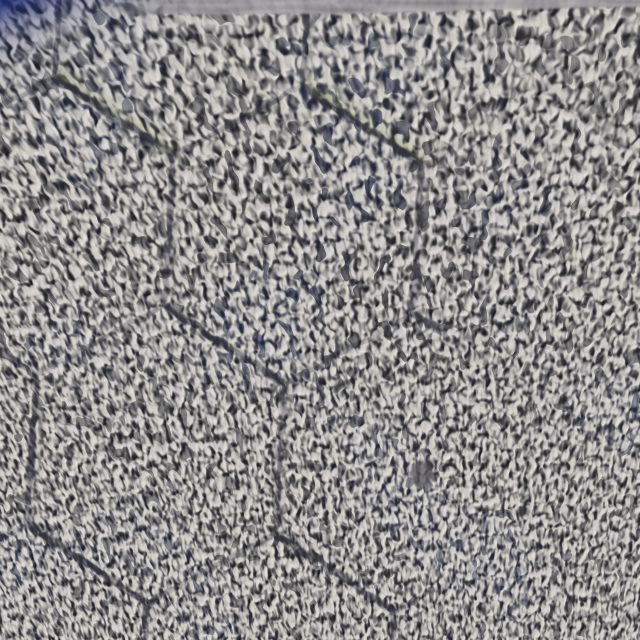
Give the GLSL for this texture, as a WebGL 1 fragment shader.

```glsl
precision highp float;
// Weathered hexagonal paving: a slightly skewed hex grid with uneven, partly
// filled joints over coarse grit. Layered gradient noise makes the grit; moss,
// a blue shaded corner and a smeared top strip add the wear.
uniform vec2 u_resolution;

const vec3 STONE = vec3(0.79, 0.78, 0.76);
const vec3 SHADOW = vec3(0.20, 0.20, 0.22);
const vec3 BLUE_SHADOW = vec3(0.19, 0.21, 0.32);
const vec3 JOINT = vec3(0.19, 0.19, 0.23);
const vec3 MOSS = vec3(0.50, 0.52, 0.38);
const vec3 NAVY = vec3(0.10, 0.14, 0.40);
const vec3 STRIP = vec3(0.62, 0.61, 0.62);
const vec2 HEX = vec2(1.0, 1.7320508);
const float HEX_WIDTH = 0.388;

float hash(vec2 p) {
  vec3 q = fract(vec3(p.xyx) * 0.1031);
  q += dot(q, q.yzx + 33.33);
  return fract((q.x + q.y) * q.z);
}

float cornerSlope(vec2 cell, vec2 corner, vec2 f) {
  float angle = 6.2831853 * hash(cell + corner);
  return dot(vec2(cos(angle), sin(angle)), f - corner);
}

float gradientNoise(vec2 p) {
  vec2 cell = floor(p), f = fract(p);
  vec2 w = f * f * f * (f * (f * 6.0 - 15.0) + 10.0);
  vec2 e = vec2(1.0, 0.0);
  float low = mix(cornerSlope(cell, e.yy, f), cornerSlope(cell, e.xy, f), w.x);
  float high = mix(cornerSlope(cell, e.yx, f), cornerSlope(cell, e.xx, f), w.x);
  return mix(low, high, w.y);
}

// Straightens the skewed paving, one unit per hexagon width
vec2 pavingSpace(vec2 p) {
  vec2 d = p - vec2(0.458, 0.633);
  return vec2(d.x - 0.06 * d.y, 0.96 * (d.y + 0.035 * d.x)) / HEX_WIDTH;
}

// Offset from the centre of the nearest hexagon
vec2 hexLocal(vec2 q) {
  vec2 a = mod(q + 0.5 * HEX, HEX) - 0.5 * HEX;
  vec2 b = mod(q, HEX) - 0.5 * HEX;
  return dot(a, a) < dot(b, b) ? a : b;
}

// Flakes lean differently across the width and lengthen toward the top
vec2 gritSpace(vec2 p) {
  float lean = mix(0.45, -0.15, p.x);
  vec2 g = vec2(98.0 * (p.x + lean * (p.y - 0.5)), 72.0 * p.y - 10.0 * p.y * p.y * p.y);
  vec2 warp = vec2(gradientNoise(p * 61.0), gradientNoise(p * 61.0 + 71.0));
  return g + 0.4 * warp + 40.0;
}

float grit(vec2 g) {
  return gradientNoise(g) + 0.6 * gradientNoise(g * 1.73 + 47.0);
}

float line(float distance, float width) {
  return 1.0 - smoothstep(0.3 * width, width, distance);
}

void main() {
  vec2 p = gl_FragCoord.xy / u_resolution;
  vec2 g = gritSpace(p);
  float broad = gradientNoise(p * 4.0 + 13.0);

  // Stone flakes, deep pits and lit flake edges
  float grain = grit(g);
  float tone = smoothstep(-0.56, 0.36, grain + 0.04);
  float centre = 1.0 - smoothstep(0.05, 0.35, length(p - vec2(0.55, 0.64)));
  float pit = smoothstep(0.22, 0.34, gradientNoise(g * 0.6 + 90.0) + 0.05 * centre);
  tone *= 1.0 - pit * (0.5 + 0.25 * centre);
  float blueness = smoothstep(0.0, 0.5, broad + 0.3 * centre) * (0.4 + 0.6 * pit);
  vec3 color = mix(mix(SHADOW, BLUE_SHADOW, blueness), STONE, tone);
  float relief = grain - grit(g + vec2(0.3, -0.25));
  color += 0.11 * clamp(relief, -0.8, 0.9);

  // Joints: distances to the vertical, falling and rising sides
  vec2 wobble = 0.016 * vec2(gradientNoise(p * 41.0), gradientNoise(p * 41.0 + 9.0));
  vec2 local = hexLocal(pavingSpace(p) + wobble);
  vec3 along = vec3(local.x, dot(local, vec2(0.5, 0.8660254)), dot(local, vec2(-0.5, 0.8660254)));
  vec3 side = 0.5 - abs(along);
  float kept = mix(1.0, 0.14, smoothstep(0.62, 0.74, p.x));
  kept *= 0.65 + 0.35 * smoothstep(-0.3, 0.2, gradientNoise(p * 13.0 + 5.0));
  float joint = max(0.78 * line(side.x, 0.018), 0.95 * line(side.y, 0.020));
  joint = max(joint, 0.45 * line(side.z, 0.016));
  joint *= 1.0 - 0.3 * smoothstep(0.0, 0.4, grain);

  // Worn light rim right of upright joints, moss above falling joints
  float rim = line(abs(side.x - 0.026), 0.016) * step(along.x, 0.0);
  color = mix(color, vec3(0.69, 0.68, 0.66), 0.35 * rim * kept);
  float moss = exp(-side.y / 0.035) * step(along.y, 0.0) * smoothstep(0.68, 0.78, p.y);
  color = mix(color, MOSS * (0.7 + 0.5 * tone), 0.75 * moss * kept);
  color = mix(color, JOINT, joint * kept);

  // A single smooth grey pebble
  float pebble = 1.0 - smoothstep(0.013, 0.021, length((p - vec2(0.659, 0.26)) * vec2(1.0, 0.85)));
  color = mix(color, vec3(0.36, 0.35, 0.37) + 0.08 * grain, 0.8 * pebble);

  // Smeared strip along the top, then the blue shaded corner
  float edge = 0.977 + 0.012 * smoothstep(0.5, 1.0, p.x) + 0.004 * broad;
  float strip = smoothstep(edge - 0.003, edge + 0.004, p.y) * smoothstep(0.12, 0.3, p.x);
  float smear = gradientNoise(vec2(p.x * 11.0, p.y * 95.0) + 31.0);
  color = mix(color, STRIP + 0.16 * smear, 0.9 * strip);
  float corner = exp(-p.x / 0.10 - (1.0 - p.y) / 0.045);
  color = mix(color, NAVY + 0.08 * tone, clamp(1.2 * corner, 0.0, 0.95));

  gl_FragColor = vec4(clamp(color, 0.0, 1.0), 1.0);
}
```
